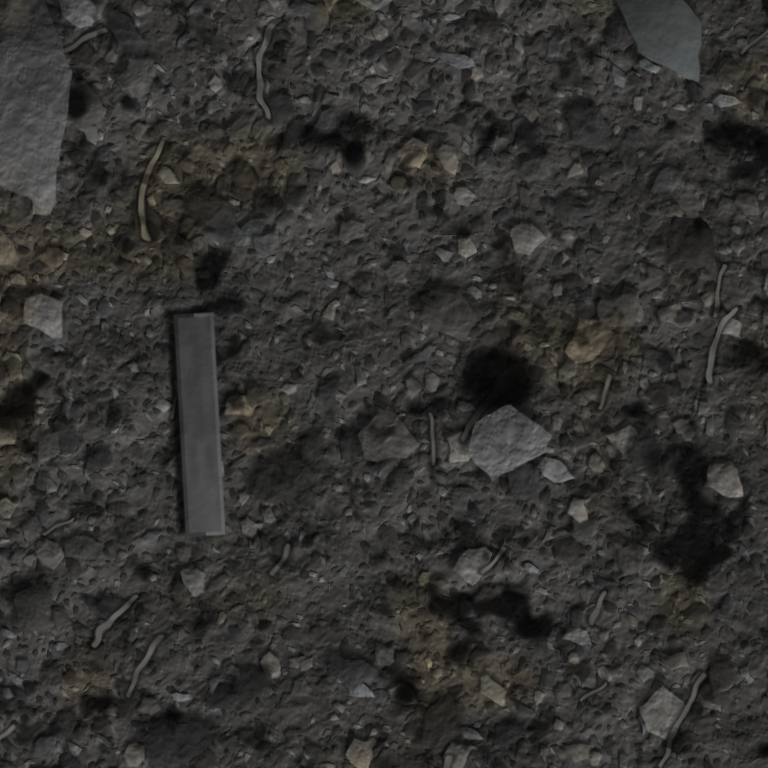
Reproduce this texture procedurally as a WebGL 2 fragment shader.

```glsl
#version 300 es
precision highp float;
// Dark, damp rubble: rough soil with hollows, embedded angular stones,
// pale root fragments and one flat bar. Noise relief is lit from below right,
// then stones are laid in from fine to coarse on jittered grids.

uniform vec2 u_resolution;
out vec4 fragColor;

const float TAU = 6.2831853;
const vec2 LIGHT = vec2(0.45, -0.89);
const vec3 SOIL = vec3(0.212, 0.209, 0.203);
const float RELIEF_GAIN = 8.5;
const float RELIEF_STEP = 0.003;
const float EDGE = 0.0019;
const float ROUGHNESS = 0.007;
const int STONE_LAYERS = 4;
const float FINEST_CELLS = 76.0;
const float LAYER_RATIO = 0.53;
const float ROOT_CELLS = 7.0;
const float ROOT_SHARE = 0.42;
const vec2 BAR_CENTRE = vec2(0.26, 0.447);
const vec2 BAR_HALF = vec2(0.026, 0.145);
const float BAR_TILT = 0.055;
const vec2 PALE_STONE = vec2(0.665, 0.42);
const vec2 DEEP_PIT = vec2(0.647, 0.505);

vec3 hash3(vec2 cell, float seed) {
  uvec3 v = uvec3(ivec3(cell, seed) + 4096);
  v = v * 1664525u + 1013904223u;
  v.x += v.y * v.z; v.y += v.z * v.x; v.z += v.x * v.y;
  v ^= v >> 16u;
  v.x += v.y * v.z; v.y += v.z * v.x; v.z += v.x * v.y;
  return vec3(v >> 16u) / 65535.0;
}

float noise(vec2 p, float seed) {
  vec2 i = floor(p), f = fract(p);
  f = f * f * (3.0 - 2.0 * f);
  float low = mix(hash3(i, seed).x, hash3(i + vec2(1, 0), seed).x, f.x);
  float high = mix(hash3(i + vec2(0, 1), seed).x, hash3(i + 1.0, seed).x, f.x);
  return mix(low, high, f.y);
}

float fbm(vec2 p, int octaves, float seed) {
  float sum = 0.0, amp = 0.5;
  for (int i = 0; i < octaves; i++) {
    sum += amp * noise(p, seed + float(i));
    p = mat2(1.6, 1.2, -1.2, 1.6) * p * 1.03;
    amp *= 0.54;
  }
  return sum;
}

mat2 rotation(float a) { return mat2(cos(a), -sin(a), sin(a), cos(a)); }

// Irregular convex outline made of six half planes.
float facetDistance(vec2 q, float radius, float seed) {
  float d = -radius;
  for (int k = 0; k < 6; k++) {
    vec3 h = hash3(vec2(k, 7), seed);
    float a = TAU * (float(k) + 0.7 * h.x) / 6.0;
    d = max(d, dot(q, vec2(cos(a), sin(a))) - radius * mix(0.62, 1.0, h.y));
  }
  return d;
}

// Thrown shadow first, then the lit body of one stone.
void layStone(inout vec3 col, vec2 q, float radius, float stretch, float angle,
              vec3 tone, float seed, float opacity, float relief) {
  if (length(q) > 2.3 * radius * max(stretch, 1.0)) return;
  mat2 turn = rotation(angle);
  vec2 squash = vec2(1.0 / stretch, stretch);
  float d = facetDistance(turn * q * squash, radius, seed);
  float shadow = facetDistance(turn * (q + LIGHT * radius * 0.4) * squash, radius, seed);
  col *= 1.0 - 0.62 * opacity * (1.0 - smoothstep(-0.2 * radius, 0.3 * radius, shadow));
  float lit = 0.95 + 0.32 * dot(q, LIGHT) / radius + 0.7 * relief;
  float body = 1.0 - smoothstep(-EDGE, EDGE, d);
  col = mix(col, tone * max(lit, 0.25), body * opacity);
}

void scatterStones(inout vec3 col, vec2 p, float cells, float share, float layer, float relief) {
  vec2 home = floor(p * cells);
  for (int n = 0; n < 9; n++) {
    vec2 cell = home + vec2(n % 3, n / 3) - 1.0;
    vec3 place = hash3(cell, 40.0 + layer), look = hash3(cell, 60.0 + layer);
    if (place.z > share) continue;
    float radius = mix(0.2, 0.46, look.x) / cells;
    vec3 tint = mix(vec3(1.04, 1.0, 0.93), vec3(0.98, 1.0, 1.02), look.z);
    vec3 tone = tint * mix(0.16, 0.4, look.y * look.y);
    layStone(col, p - (cell + place.xy) / cells, radius, mix(0.8, 1.5, look.z),
             TAU * look.y, tone, floor(look.x * 9000.0), 0.85, relief);
  }
}

// Thin bent fragments, mostly leaning up to the right.
void scatterRoots(inout vec3 col, vec2 p) {
  vec2 home = floor(p * ROOT_CELLS);
  for (int n = 0; n < 9; n++) {
    vec2 cell = home + vec2(n % 3, n / 3) - 1.0;
    vec3 place = hash3(cell, 81.0), look = hash3(cell, 82.0);
    if (place.z > ROOT_SHARE) continue;
    vec2 q = rotation(mix(0.2, 1.6, look.x)) * (p - (cell + place.xy) / ROOT_CELLS);
    float reach = mix(0.02, 0.065, look.y * look.y);
    q.y += (look.z - 0.5) * 9.0 * q.x * q.x;
    float d = length(vec2(max(abs(q.x) - reach, 0.0), q.y)) - mix(0.0015, 0.0042, look.z);
    col *= 1.0 - 0.45 * (1.0 - smoothstep(0.0, 0.007, d));
    col = mix(col, vec3(0.36, 0.355, 0.34) * (0.75 + 0.5 * noise(p * 60.0, 9.0)),
              0.85 * (1.0 - smoothstep(-EDGE, EDGE, d)));
  }
}

void layBar(inout vec3 col, vec2 p, float relief) {
  vec2 q = rotation(BAR_TILT) * (p - BAR_CENTRE);
  vec2 side = abs(q) - BAR_HALF, shadowSide = abs(q + vec2(0.008, -0.006)) - BAR_HALF;
  float d = max(side.x, side.y);
  col *= 1.0 - 0.75 * (1.0 - smoothstep(-0.004, 0.006, max(shadowSide.x, shadowSide.y)));
  float rim = smoothstep(-0.007, -0.003, d);
  float tone = 0.25 - 0.25 * q.y + 0.07 * rim * sign(q.x) + 0.035 * relief;
  tone += 0.05 * (noise(q * vec2(90.0, 22.0), 5.0) - 0.5);
  col = mix(col, vec3(tone), 1.0 - smoothstep(-EDGE, EDGE, d));
}

void main() {
  vec2 p = gl_FragCoord.xy / min(u_resolution.x, u_resolution.y);
  vec2 rough = p + ROUGHNESS * (vec2(noise(p * 55.0, 1.0), noise(p * 55.0, 2.0)) - 0.5);
  // Soil relief and broad tone.
  float slope = fbm(rough * 14.0, 5, 10.0) - fbm((rough + LIGHT * RELIEF_STEP) * 14.0, 5, 10.0);
  float relief = clamp(slope * RELIEF_GAIN, -0.75, 0.9);
  float broad = noise(p * 5.0, 20.0);
  vec3 col = SOIL * (1.0 + relief + 0.25 * (broad - 0.5));
  // Stones from fine to coarse, with looser patches between them.
  for (int i = 0; i < STONE_LAYERS; i++) {
    float layer = float(i);
    float share = (0.58 - 0.1 * layer) * mix(0.65, 1.25, broad);
    scatterStones(col, rough, FINEST_CELLS * pow(LAYER_RATIO, layer), share, layer, relief);
  }
  scatterRoots(col, rough);
  // Hollows and crevices.
  float hollow = smoothstep(0.61, 0.72, fbm(rough * 11.0, 3, 30.0));
  float crevice = smoothstep(0.58, 0.74, fbm(rough * 30.0, 3, 35.0));
  float pit = 1.0 - smoothstep(0.035, 0.07, length((rough - DEEP_PIT) * vec2(1.0, 1.2)));
  col *= (1.0 - 0.75 * hollow) * (1.0 - 0.5 * crevice) * (1.0 - 0.85 * pit);
  // Large single pieces.
  layStone(col, rough - PALE_STONE, 0.052, 1.05, 0.4, vec3(0.37), 3.0, 0.9, relief);
  layStone(col, rough - vec2(0.01, 0.88), 0.11, 0.85, 0.1, vec3(0.27), 12.0, 0.9, relief);
  layStone(col, rough - vec2(0.865, 0.965), 0.065, 1.35, -0.9, vec3(0.25, 0.26, 0.26), 5.0, 0.95, relief * 0.4);
  layBar(col, p, relief);
  // Warm patches.
  col *= mix(vec3(1.0), vec3(1.06, 1.01, 0.9), smoothstep(0.6, 0.9, noise(p * 9.0, 50.0)));
  fragColor = vec4(clamp(col + 0.012, 0.0, 1.0), 1.0);
}
```
